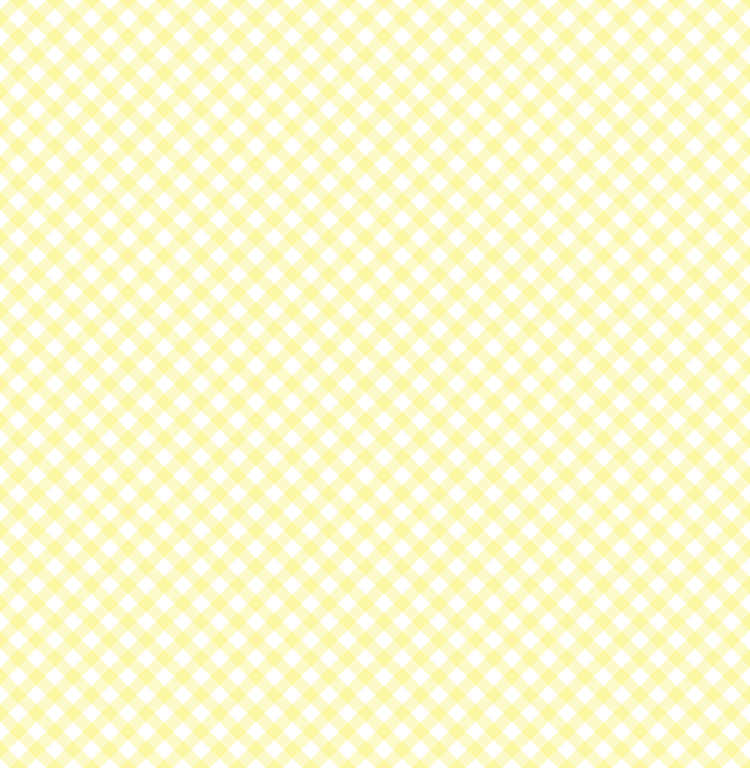
This pattern is drawn by a WebGL 1 fragment shader. Its source:

```glsl
precision highp float;

uniform vec2 u_resolution;

#define REPEATS_DOWN 21.0
#define BAND_WIDTH 0.48
#define EDGE_PIXELS 0.7
#define GROUND_COLOR vec3(1.0, 1.0, 1.0)
#define BAND_COLOR vec3(0.992, 0.98, 0.79)
#define CROSSING_COLOR vec3(0.99, 0.97, 0.64)

// Coverage of evenly spaced bands, centred halfway between whole numbers
vec2 bandCoverage(vec2 position, float softness) {
    vec2 distanceToCentre = abs(fract(position) - 0.5);
    vec2 signedDistance = distanceToCentre - 0.5 * BAND_WIDTH;
    return 1.0 - smoothstep(-softness, softness, signedDistance);
}

void main() {
    // Square cells, counted along the canvas height
    float cellsPerPixel = REPEATS_DOWN / u_resolution.y;
    vec2 cell = gl_FragCoord.xy * cellsPerPixel;

    // Two families of diagonal bands
    vec2 diagonal = vec2(cell.x + cell.y, cell.x - cell.y);
    float softness = EDGE_PIXELS * sqrt(2.0) * cellsPerPixel;
    vec2 band = bandCoverage(diagonal, softness);

    // Translucent layering: ground, single band, crossing
    vec3 offBand = mix(GROUND_COLOR, BAND_COLOR, band.x);
    vec3 onBand = mix(BAND_COLOR, CROSSING_COLOR, band.x);
    gl_FragColor = vec4(mix(offBand, onBand, band.y), 1.0);
}
```
